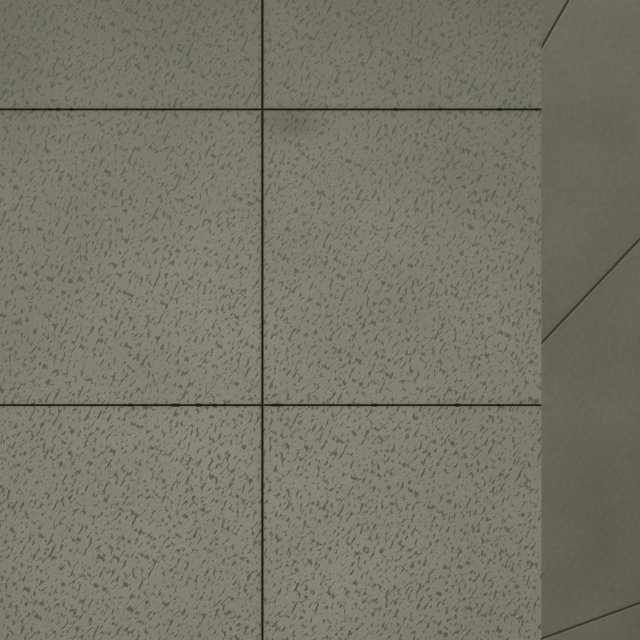
This texture is drawn by a Shadertoy shader. Its source:

```glsl
const float TILE = 0.462;           // tile pitch
const float CORNER_X = 0.846;       // where the wall turns
const vec2 FRONT_JOINT = vec2(0.410, 0.367);
const float SIDE_JOINT = 0.0022;

const vec3 STONE = vec3(0.515, 0.503, 0.450);
const vec3 SIDE_STONE = vec3(0.405, 0.392, 0.350);
const vec3 FLECK = vec3(0.285, 0.315, 0.280);
const vec3 GROUT = vec3(0.100, 0.100, 0.075);
const vec3 SIDE_GROUT = vec3(0.190, 0.180, 0.150);

vec2 hashGradient(vec2 cell) {
    vec3 p = fract(cell.xyx * vec3(0.1031, 0.1030, 0.0973));
    p += dot(p, p.yzx + 33.33);
    float angle = 6.28318 * fract((p.x + p.y) * p.z);
    return vec2(cos(angle), sin(angle));
}

float cornerDot(vec2 cell, vec2 f, vec2 corner) {
    return dot(hashGradient(cell + corner), f - corner);
}

float gradientNoise(vec2 p) {
    vec2 cell = floor(p), f = fract(p);
    vec2 u = f * f * f * (f * (f * 6.0 - 15.0) + 10.0);
    float low = mix(cornerDot(cell, f, vec2(0, 0)), cornerDot(cell, f, vec2(1, 0)), u.x);
    float high = mix(cornerDot(cell, f, vec2(0, 1)), cornerDot(cell, f, vec2(1, 1)), u.x);
    return mix(low, high, u.y);
}

float fbm(vec2 p, int octaves) {
    float sum = 0.0, amp = 1.0;
    for (int i = 0; i < octaves; i++) {
        sum += amp * gradientNoise(p);
        p = p * 2.03 + 17.3;
        amp *= 0.5;
    }
    return sum;
}

vec2 rotate(vec2 p, float angle) {
    float c = cos(angle), s = sin(angle);
    return vec2(c * p.x - s * p.y, s * p.x + c * p.y);
}

// Signed distance to the nearest of a row of evenly spaced joints
float jointOffset(float x, float origin, float pitch) {
    return (fract((x - origin) / pitch + 0.5) - 0.5) * pitch;
}

float lineMask(float dist, float halfWidth, float blur) {
    return 1.0 - smoothstep(halfWidth - blur, halfWidth + blur, abs(dist));
}

// Short slanted chips, gathered in loose clusters
float flecks(vec2 p, float lean, float density) {
    vec2 q = rotate(p, lean);
    float chips = gradientNoise(q * vec2(190.0, 95.0) + 40.0);
    float cluster = 0.10 * fbm(p * 22.0, 2);
    return smoothstep(0.13, 0.46, chips + cluster + density);
}

vec3 frontWall(vec2 p, float px) {
    // Stone with faint grain and broad light falloff
    vec3 color = STONE * (1.0 + 0.05 * gradientNoise(p * 230.0) + 0.04 * fbm(p * 5.0, 3));
    color *= 1.03 - 0.30 * dot(p - vec2(0.38, 0.32), p - vec2(0.38, 0.32));

    // Chips, crisper toward the floor
    float coarse = flecks(p, 0.45, 0.0);
    float fine = flecks(p * 1.35 + 3.7, 0.75, -0.04);
    float strength = mix(0.72, 0.50, smoothstep(0.1, 0.95, p.y));
    color = mix(color, FLECK, strength * max(coarse, 0.8 * fine));

    // Damp smudge under the upper joint
    vec2 smudge = (p - vec2(0.456, 0.808)) / vec2(0.045, 0.022);
    color *= 1.0 - 0.13 * exp(-dot(smudge, smudge));

    // Joints, the level ones beaded with dirt
    vec2 joint = vec2(jointOffset(p.x, FRONT_JOINT.x, TILE), jointOffset(p.y, FRONT_JOINT.y, TILE));
    float beads = smoothstep(0.25, 0.5, gradientNoise(vec2(p.x * 75.0, floor(p.y * 3.0) + 0.4)));
    float upright = lineMask(joint.x, 0.0016, px);
    float level = lineMask(joint.y, 0.0014 + 0.0009 * beads, px);
    float soil = exp(-min(abs(joint.x), abs(joint.y)) / 0.003);
    color *= 1.0 - 0.16 * soil;
    return mix(color, GROUT, 0.95 * max(upright, level));
}

vec3 sideWall(vec2 p, float px) {
    // Joints fan out: their slope grows with height at the corner
    float depth = p.x - CORNER_X;
    float stretch = 1.0 + 1.5 * depth;
    float height = (p.y - 0.36 * depth) / stretch;
    float slope = 0.36 + 1.5 * height;
    float joint = jointOffset(height, SIDE_JOINT, TILE) * stretch / sqrt(1.0 + slope * slope);

    // Smoother stone, dimmer low down and away from the corner
    vec2 grain = rotate(p, 0.6) * vec2(150.0, 90.0);
    vec3 color = SIDE_STONE * (1.0 + 0.05 * gradientNoise(grain) + 0.06 * fbm(p * 7.0, 3));
    color *= 0.97 + 0.07 * p.y - 0.35 * depth * (1.0 - p.y);

    // Dark groove with a pale lower lip
    color *= 1.0 + 0.12 * lineMask(joint + 0.0035, 0.0010, px);
    color *= 1.0 - 0.12 * exp(-abs(joint) / 0.003);
    return mix(color, SIDE_GROUT, 0.85 * lineMask(joint, 0.0015, px));
}

void mainImage(out vec4 fragColor, in vec2 fragCoord) {
    vec2 p = fragCoord / iResolution.xy;
    float px = 0.8 / iResolution.y;
    float turn = smoothstep(CORNER_X - px, CORNER_X + px, p.x);
    vec3 color = mix(frontWall(p, px), sideWall(p, px), turn);
    fragColor = vec4(color, 1.0);
}
```
